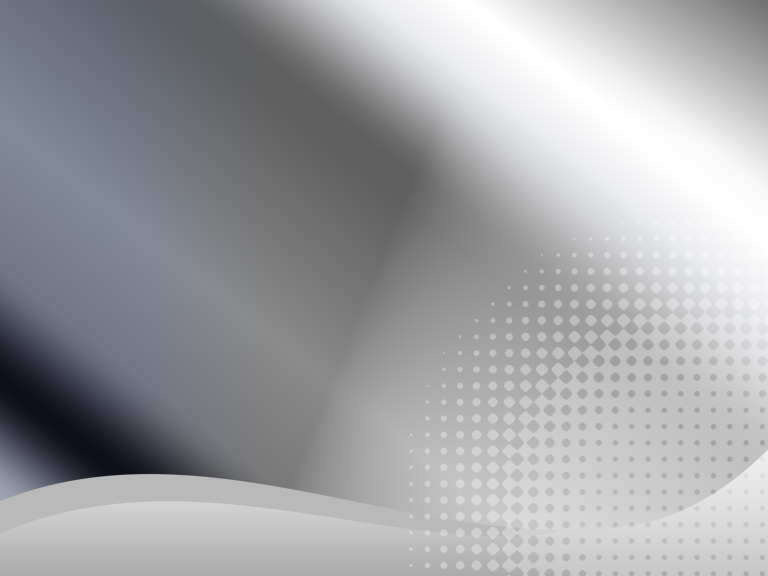
This background is drawn by a WebGL 2 fragment shader. Its source:

```glsl
#version 300 es
precision highp float;

uniform vec2 u_resolution;
out vec4 outColor;

const float TAU = 6.28318;

float ramp(float start, float end, float v) {
    return clamp((v - start) / (end - start), 0.0, 1.0);
}

// Blue-grey metal shading across the diagonal
vec3 metalShade(float d) {
    vec3 c = vec3(0.62, 0.64, 0.70);
    c = mix(c, vec3(0.05, 0.06, 0.10), smoothstep(-0.87, -0.66, d));
    c = mix(c, vec3(0.45, 0.47, 0.53), smoothstep(-0.66, -0.45, d));
    c = mix(c, vec3(0.51, 0.54, 0.60), ramp(-0.45, -0.21, d));
    return mix(c, vec3(0.35, 0.37, 0.41), ramp(-0.21, 0.20, d));
}

// Bright beam with a grey falloff toward the upper right
vec3 addBeam(vec3 base, float d, float height) {
    vec3 c = mix(base, vec3(0.90, 0.905, 0.92), smoothstep(0.25, 0.52, d));
    c = mix(c, vec3(1.0), ramp(0.48, 0.63, d));
    float falloff = mix(1.0, 0.72, ramp(0.645, 0.84, d));
    falloff -= 0.27 * ramp(0.84, 1.04, d);
    falloff += 0.08 * ramp(0.645, 0.72, d) * ramp(1.0, 0.75, height);
    return c * min(falloff, 1.0);
}

vec3 background(vec2 p) {
    float diagonal = 0.79 * p.x + p.y - 1.0;
    vec3 c = metalShade(diagonal);
    float grey = dot(c, vec3(0.3, 0.5, 0.2));
    c = mix(c, vec3(grey), smoothstep(0.15, 0.52, p.x));

    // Soft crease that brightens toward the lower right
    float crease = max(p.x - 0.4 * p.y - 0.44, 0.0);
    c += 0.27 * (1.0 - exp(-6.0 * crease));
    return addBeam(c, diagonal, p.y);
}

// Cubic wave with one crest and one trough
float waveHeight(float x) {
    float u = x - 0.26;
    float lift = max(x - 1.1, 0.0);
    return 0.177 + 1.56 * u * u * (u / 3.0 - 0.36) + 0.85 * lift * lift;
}

vec3 addWave(vec3 base, vec2 p, float pixel) {
    float top = waveHeight(p.x);
    float stripWidth = 0.056 * sqrt(max(1.0 - p.x / 0.97, 0.0));
    float inner = top - stripWidth;
    vec3 fill = vec3(mix(0.67, 0.83, ramp(0.0, 0.13, p.y)));
    fill += 0.08 * ramp(0.13, 0.22, p.y);
    vec3 c = mix(base, vec3(0.725), smoothstep(pixel, -pixel, p.y - top));
    return mix(c, fill, smoothstep(pixel, -pixel, p.y - inner));
}

// Radial halftone: dots grow, join as diamonds, then leave holes
float halftone(vec2 p, vec2 center, vec2 anchor, float pitch) {
    vec2 wave = cos(TAU * (p - anchor) / pitch);
    float screen = 0.5 + 0.25 * (wave.x + wave.y);
    float coverage = min((0.525 - distance(p, center)) / 0.37, 0.88);
    float level = screen + coverage - 1.0;
    float soft = max(0.7 * fwidth(level), 0.001);
    return smoothstep(-soft, soft, level);
}

void main() {
    vec2 p = gl_FragCoord.xy / u_resolution.y;
    float pixel = 0.8 / u_resolution.y;

    vec3 color = background(p);
    color = addWave(color, p, pixel);

    float dots = halftone(p, vec2(1.215, 0.115), vec2(0.7135, 0.302), 0.02838);
    color = mix(color, vec3(1.0), 0.33 * dots);

    outColor = vec4(clamp(color, 0.0, 1.0), 1.0);
}
```
